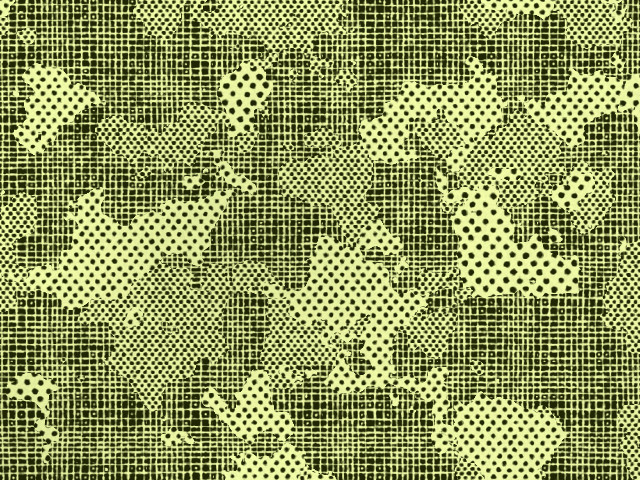
This texture is drawn by a WebGL 2 fragment shader. Its source:

```glsl
#version 300 es
precision highp float;
// Printed camouflage cloth: plaid of inked weave with ragged dotted patches.

uniform vec2 u_resolution;
out vec4 fragColor;

const vec3 INK = vec3(0.12, 0.14, 0.01);
const vec3 CLOTH = vec3(0.91, 0.95, 0.635);

const float SOFTNESS = 0.0024;      // half width of an ink edge
const float INK_WOBBLE = 0.0026;    // unevenness of the ink outlines
const float THREADS = 74.0;         // mean threads per canvas height
const vec2 BAND_FREQ = vec2(52.0, 33.0);
const vec2 BAND_SHIFT = vec2(0.35, 0.30);
const vec2 FILL = vec2(0.42, 0.33); // spot half size in wide and narrow bands
const float OPEN_PITCH = 0.0145;    // spots wider than this may be hollow

const float BLOB_CELL = 0.33;       // spacing of patches
const vec2 BLOB_RADIUS = vec2(0.025, 0.135);
const float RAGGED = 0.36;          // depth of the patch outline
const float ROW_RATIO = 0.62;       // row height against dot pitch

// pitch and radius of each dot size
const vec2 FINE_DOTS = vec2(0.0148, 0.0039);
const vec2 MEDIUM_DOTS = vec2(0.0226, 0.0046);
const vec2 COARSE_DOTS = vec2(0.0285, 0.0061);

float hash(vec2 p) {
    vec3 q = fract(vec3(p.xyx) * 0.1031);
    q += dot(q, q.yzx + 33.33);
    return fract((q.x + q.y) * q.z);
}

vec2 hash2(vec2 p) {
    return vec2(hash(p + 17.3), hash(p + 71.9));
}

float noise(vec2 p) {
    vec2 i = floor(p), f = fract(p);
    f = f * f * (3.0 - 2.0 * f);
    float low = mix(hash(i), hash(i + vec2(1, 0)), f.x);
    float high = mix(hash(i + vec2(0, 1)), hash(i + vec2(1, 1)), f.x);
    return mix(low, high, f.y);
}

// Layered noise centred on zero.
float raggedNoise(vec2 p) {
    float sum = 0.0, weight = 0.5;
    for (int i = 0; i < 4; i++) {
        sum += weight * (noise(p) - 0.5);
        p = mat2(1.6, 1.2, -1.2, 1.6) * p + 9.7;
        weight *= 0.55;
    }
    return sum;
}

float cover(float d, float soft) {
    return 1.0 - smoothstep(-soft, soft, d);
}

// Scattered blobs: x is the signed distance, y a random value of the nearest.
vec2 patches(vec2 p, float seed) {
    vec2 cell = floor(p / BLOB_CELL);
    vec2 nearest = vec2(1e3, 0.0);
    for (int y = -1; y <= 1; y++)
    for (int x = -1; x <= 1; x++) {
        vec2 id = cell + vec2(x, y);
        vec2 centre = (id + 0.15 + 0.7 * hash2(id + seed)) * BLOB_CELL;
        float size = fract(dot(id, vec2(0.618, 0.649)) + seed * 0.37);
        float d = length(p - centre) - mix(BLOB_RADIUS.x, BLOB_RADIUS.y, size);
        if (d < nearest.x) nearest = vec2(d, hash(id + seed + 5.0));
    }
    nearest.x += RAGGED * raggedNoise(p * 10.0 + seed);
    return nearest;
}

// Staggered rows of uneven dots.
float dots(vec2 p, vec2 kind) {
    vec2 size = vec2(kind.x, kind.x * ROW_RATIO), q = p / size;
    float row = floor(q.y);
    q.x += 0.5 * mod(row, 2.0);
    vec2 id = vec2(floor(q.x), row);
    vec2 offset = fract(q) - 0.5 + 0.14 * (hash2(id) - 0.5);
    float radius = kind.y * (0.9 + 0.2 * hash(id + 3.0));
    return length(offset * size) - radius;
}

// Square ink spots between threads whose spacing swells and shrinks in bands.
float weave(vec2 p) {
    p += 0.003 * vec2(noise(p * 7.0), noise(p * 7.0 + 40.0));
    vec2 phaseA = p * BAND_FREQ.x + vec2(0.4, 2.1);
    vec2 phaseB = p * BAND_FREQ.y + vec2(1.9, 4.0);
    vec2 thread = THREADS * p + BAND_SHIFT.x * sin(phaseA) + BAND_SHIFT.y * sin(phaseB);
    vec2 density = THREADS + BAND_SHIFT.x * BAND_FREQ.x * cos(phaseA)
                 + BAND_SHIFT.y * BAND_FREQ.y * cos(phaseB);
    vec2 pitch = 1.0 / density, id = floor(thread);
    vec2 fill = mix(vec2(FILL.x), vec2(FILL.y), smoothstep(58.0, 98.0, density));
    fill += 0.10 * (hash2(id) - 0.5);
    vec2 offset = (fract(thread) - 0.5) * pitch;
    float corner = 0.2 * min(pitch.x, pitch.y);
    vec2 edge = abs(offset) - fill * pitch + corner;
    float spot = length(max(edge, 0.0)) + min(max(edge.x, edge.y), 0.0) - corner;
    // some of the widest spots have a pale centre
    bool hollow = hash(id + 8.0) > 0.5 && min(pitch.x, pitch.y) > OPEN_PITCH;
    return hollow ? max(spot, 0.0020 - length(offset)) : spot;
}

void main() {
    vec2 p = gl_FragCoord.xy / u_resolution.y;
    float wobble = INK_WOBBLE * (noise(p * 210.0) - 0.5);

    vec2 pale = patches(p, 3.0);
    vec2 dense = patches(p + 0.17, 29.0);
    float paleDots = dots(p, pale.y > 0.78 ? COARSE_DOTS : MEDIUM_DOTS);

    float ink = cover(weave(p) + wobble, SOFTNESS);
    ink = mix(ink, cover(dots(p, FINE_DOTS) + wobble, SOFTNESS), cover(dense.x, 0.002));
    ink = mix(ink, cover(paleDots + wobble, SOFTNESS), cover(pale.x, 0.002));

    // cloth grain and uneven light
    float light = 1.0 + 0.05 * (noise(p * 260.0) - 0.5) + 0.08 * (noise(p * 2.0) - 0.5);
    fragColor = vec4(mix(CLOTH, INK, ink) * light, 1.0);
}
```
